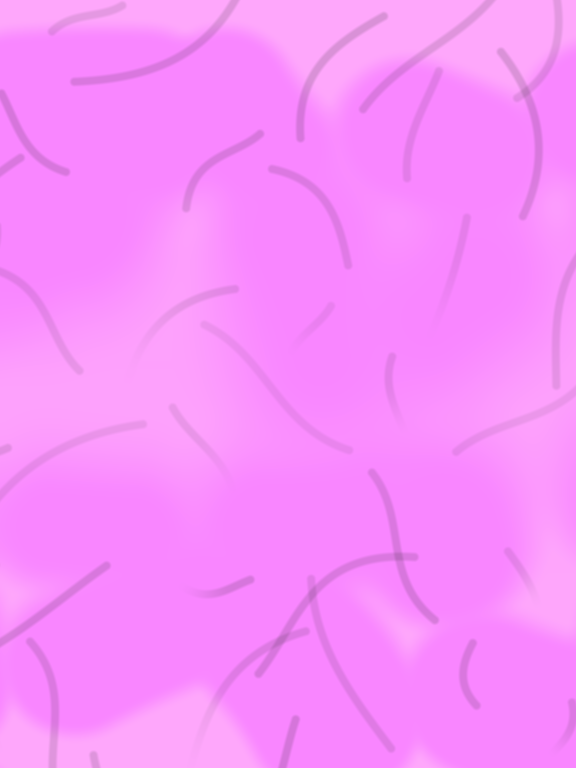
Write a WebGL 2 fragment shader that draws this texture.

```glsl
#version 300 es
precision highp float;
// Soft orchid blobs with pale gaps between them, overlaid by thin translucent
// curved strokes. Blobs and strokes share one bent-capsule distance, scattered
// on jittered grids; a hazy band across the middle blurs and fades both.

uniform vec2 u_resolution;
out vec4 fragColor;

vec4 hash4(vec2 cell, float seed) {
    vec4 h = fract(vec4(cell.xyx, cell.y + seed) * vec4(0.1031, 0.1030, 0.0973, 0.1099) + seed * 0.137);
    h += dot(h, h.wzxy + 33.33);
    return fract((h.xxyz + h.yzzw) * h.zywx);
}

// Distance to a cubic arc centred at the origin (x), and position along it, -1 to 1 (y).
vec2 arcDistance(vec2 p, float angle, float halfLength, float bend, float twist) {
    float c = cos(angle), s = sin(angle);
    vec2 q = vec2(c * p.x + s * p.y, c * p.y - s * p.x) / halfLength;
    float u = clamp(q.x, -1.0, 1.0);
    for (int i = 0; i < 4; i++) {
        vec2 point = vec2(u, u * u * (bend + twist * u));
        vec2 tangent = vec2(1.0, u * (2.0 * bend + 3.0 * twist * u));
        u = clamp(u + dot(q - point, tangent) / dot(tangent, tangent), -1.0, 1.0);
    }
    return vec2(length(q - vec2(u, u * u * (bend + twist * u))) * halfLength, u);
}

// Share of the pale ground left uncovered by the blobs.
float paleGaps(vec2 p, float haze) {
    float gap = 1.0;
    float softness = 0.018 + 0.09 * haze;
    for (int y = -1; y <= 4; y++)
    for (int x = -1; x <= 3; x++) {
        vec2 cell = vec2(x, y);
        vec4 place = hash4(cell, 3.0);
        vec4 form = hash4(cell, 11.0);
        vec2 centre = (cell + 0.5 + 0.6 * (place.xy - 0.5)) * 0.333;
        float d = arcDistance(p - centre, 3.14 * place.z, 0.02 + 0.10 * place.w, 0.15 * (form.x - 0.5), 0.0).x;
        float radius = 0.115 + 0.05 * form.y - 0.015 * haze;
        gap *= smoothstep(-softness, softness, d - radius);
    }
    return gap * (1.0 - 0.2 * haze);
}

// Light let through by the overlapping strokes.
float strokeLight(vec2 p, float haze) {
    float light = 1.0;
    for (int y = -1; y <= 6; y++)
    for (int x = -1; x <= 5; x++) {
        vec2 cell = vec2(x, y);
        vec4 place = hash4(cell, 23.0);
        vec4 form = hash4(cell, 37.0);
        vec2 centre = (cell + 0.5 + 0.7 * (place.xy - 0.5)) * vec2(0.21, 0.235);
        float angle = 1.2 + 2.4 * (place.z - 0.5);
        vec2 arc = arcDistance(p - centre, angle, 0.045 + 0.125 * place.w, 0.75 * (form.x - 0.5), 0.5 * (form.y - 0.5));
        float ink = 1.0 - smoothstep(0.0035, 0.0102, arc.x);
        // About a third of the strokes dissolve towards one end.
        float fade = mix(1.0, smoothstep(-1.0, 0.5, arc.y), step(0.66, form.z));
        light *= 1.0 - ink * fade * (0.09 + 0.06 * form.w) * (1.0 - 0.35 * haze);
    }
    return light;
}

void main() {
    vec2 p = gl_FragCoord.xy / u_resolution.x;
    float band = (p.y - 0.70) / 0.30;
    float haze = exp(-band * band);

    vec3 colour = mix(vec3(0.976, 0.527, 1.0), vec3(0.996, 0.655, 0.985), paleGaps(p, haze));
    colour *= mix(vec3(1.0), vec3(strokeLight(p, haze)), vec3(1.0, 0.9, 1.0));
    fragColor = vec4(colour, 1.0);
}
```
